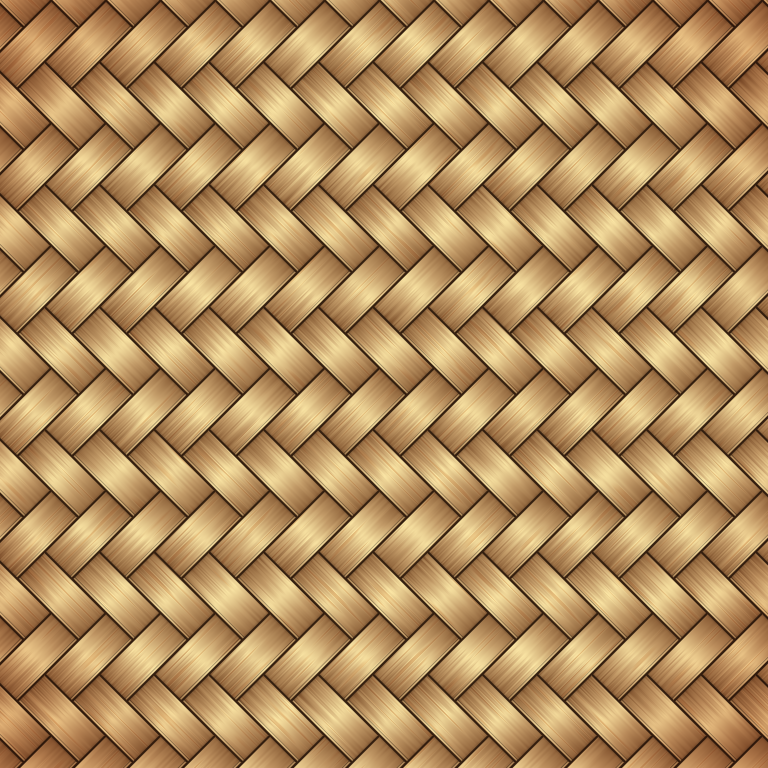
A WebGL 2 fragment shader for this pattern:

```glsl
#version 300 es
precision highp float;
// Woven cane in a zigzag: rows of slats leaning right and left by turns.
// Each point is folded into one slat, then shaded by a pale sheen at mid
// length, fine grain along the slat, a bevelled lower edge and dark gaps.

#define REPEATS vec2(14.04, 6.27)  // slats across, row pairs down
#define TIP vec2(0.494, 0.521)     // upper corner of one right-leaning slat
#define GAP 0.0014                 // half width of the dark gap
#define BEVEL 0.0042               // distance of the bevel line from the edge
#define GRAIN_COUNT 17.0           // grain streaks across a slat
#define GRAIN_SHADE 0.34           // strength of the grain
#define SHEEN_JITTER 0.16          // raggedness of the sheen
#define VIGNETTE 0.75              // strength of the reddish corners

uniform vec2 u_resolution;
out vec4 outColor;

const vec3 GAP_COLOR = vec3(0.20, 0.12, 0.06);
const vec3 BROWN = vec3(0.56, 0.39, 0.23);
const vec3 TAN = vec3(0.76, 0.605, 0.405);
const vec3 CREAM = vec3(0.96, 0.87, 0.62);
const vec3 CORNER_TINT = vec3(0.86, 0.68, 0.60);

float hash(vec2 p) {
    return fract(sin(dot(p, vec2(127.1, 311.7))) * 43758.5453);
}

float noise(vec2 p) {
    vec2 cell = floor(p);
    vec2 f = fract(p);
    f = f * f * (3.0 - 2.0 * f);
    return mix(mix(hash(cell), hash(cell + vec2(1.0, 0.0)), f.x),
               mix(hash(cell + vec2(0.0, 1.0)), hash(cell + vec2(1.0)), f.x), f.y);
}

// Returns the place in a slat (x along, y across, y = 1 on its lower side)
// and writes the number of that slat.
vec2 foldIntoSlat(vec2 p, vec2 period, out vec2 id) {
    float width = period.x;
    float len = period.y;
    float row = floor((p.y + 0.5 * width) / len);
    float y = p.y - row * len;

    // Right-leaning slat
    float column = floor((p.x - y) / width);
    float across = p.x - y - column * width;
    float along = 2.0 * y + across;
    id = vec2(column, 2.0 * row);
    if (along >= 0.0 && along <= len) {
        return vec2(along / len, across / width);
    }

    // Left-leaning slat
    if (along < 0.0) {
        y += len;
        row -= 1.0;
    }
    column = floor((p.x + y - len) / width);
    across = p.x + y - len - column * width;
    along = 2.0 * len - width + across - 2.0 * y;
    id = vec2(column, 2.0 * row + 1.0);
    return vec2(along / len, 1.0 - across / width);
}

vec3 slatColor(vec2 st, vec2 id) {
    float seed = 31.0 * hash(id + 4.0);
    float streak = noise(vec2(st.x * 1.5 + seed, st.y * GRAIN_COUNT + seed));
    float fine = noise(vec2(st.x * 2.0 - seed, st.y * GRAIN_COUNT * 1.9 + seed));

    // Sheen across the middle, ragged from streak to streak
    float fromMiddle = abs(2.0 * st.x - 1.0 + SHEEN_JITTER * (fine - 0.5));
    float light = 1.03 - sqrt(fromMiddle * fromMiddle + 0.006);
    light += GRAIN_SHADE * (0.6 * streak + 0.4 * fine - 0.5);
    light += 0.06 * (hash(id) - 0.5);
    light = clamp(light, -0.1, 1.05);

    vec3 color = light < 0.5 ? mix(BROWN, TAN, light * 2.0)
                             : mix(TAN, CREAM, light * 2.0 - 1.0);
    // Thin reddish fibres
    return color * mix(vec3(1.0), vec3(0.92, 0.83, 0.76), smoothstep(0.72, 0.95, streak));
}

void main() {
    float pixel = 1.0 / min(u_resolution.x, u_resolution.y);
    vec2 uv = gl_FragCoord.xy * pixel;
    vec2 period = 1.0 / REPEATS;
    vec2 id;
    vec2 st = foldIntoSlat(uv - TIP + 0.5 * period.y, period, id);
    vec3 color = slatColor(st, id);

    // Distances to the ends and sides, in canvas units
    vec2 size = vec2(period.y, period.x) * 0.70711;
    vec2 edge = min(st, 1.0 - st) * size;
    float lower = (1.0 - st.y) * size.y;

    // Bevel: a dark groove with a pale rim below it, then soft side shade
    float blur = max(pixel, 0.0007);
    float groove = 1.0 - smoothstep(0.0, blur, abs(lower - BEVEL));
    float rim = 1.0 - smoothstep(0.0, blur * 1.3, abs(lower - 0.65 * BEVEL));
    color *= 1.0 - 0.28 * groove;
    color = mix(color, CREAM, 0.35 * rim);
    color *= 0.86 + 0.14 * smoothstep(0.0, 0.005, edge.x);

    // Dark gaps, a little thinner at the ends
    float gap = min(edge.x + 0.0003, edge.y);
    color = mix(GAP_COLOR, color, smoothstep(GAP - 0.6 * pixel, GAP + 0.8 * pixel, gap));

    // Reddish darker corners
    float radius = length(gl_FragCoord.xy / u_resolution - 0.5);
    color *= mix(vec3(1.0), CORNER_TINT, VIGNETTE * smoothstep(0.42, 0.72, radius));
    outColor = vec4(color, 1.0);
}
```
